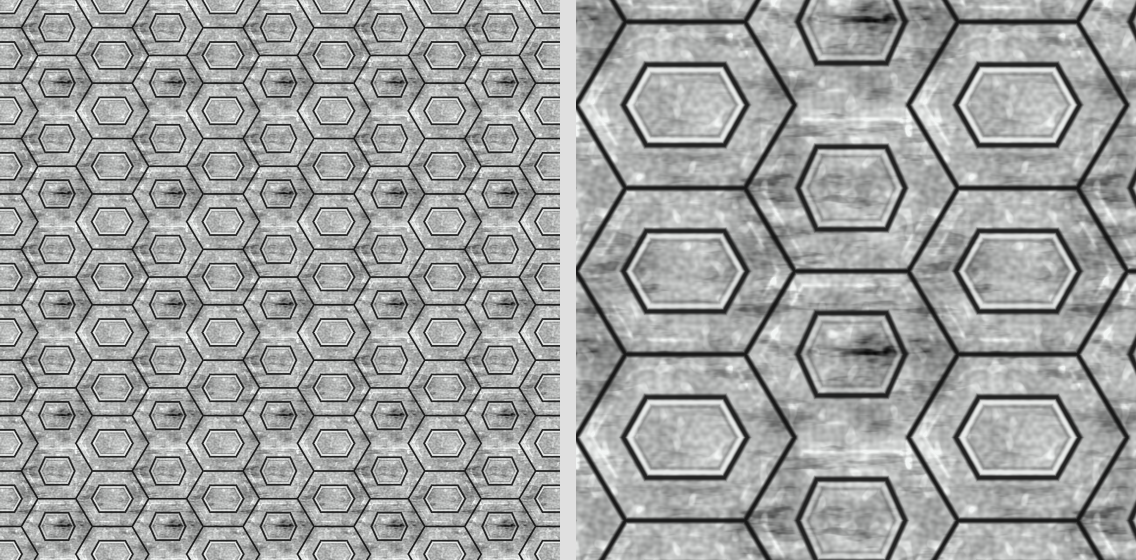
Left, the full canvas; right, a detail of the centre.
Write a three.js fragment shader that draws this pattern.

```glsl
varying vec2 vUv;

const float REPEATS = 5.053;
const vec2 PHASE = vec2(0.013, 0.053);
const float SOFT = 0.006;
const float INK = 0.07;

vec2 gradientAt(vec2 cell, vec2 period) {
  cell = mod(cell, period);
  float angle = 6.2832 * fract(sin(dot(cell, vec2(127.1, 311.7))) * 4375.85);
  return vec2(cos(angle), sin(angle));
}

// Gradient noise that wraps once per unit tile
float tileNoise(vec2 p, vec2 period) {
  p *= period;
  vec2 cell = floor(p);
  vec2 f = p - cell;
  vec2 u = f * f * f * (f * (f * 6.0 - 15.0) + 10.0);
  vec2 e = vec2(1.0, 0.0);
  float a = dot(gradientAt(cell, period), f);
  float b = dot(gradientAt(cell + e.xy, period), f - e.xy);
  float c = dot(gradientAt(cell + e.yx, period), f - e.yx);
  float d = dot(gradientAt(cell + e.xx, period), f - e.xx);
  return mix(mix(a, b, u.x), mix(c, d, u.x), u.y);
}

float layeredNoise(vec2 p, vec2 period) {
  float sum = 0.0;
  float weight = 1.0;
  for (int i = 0; i < 4; i++) {
    sum += weight * tileNoise(p, period);
    period *= 2.0;
    weight *= 0.62;
  }
  return sum;
}

// Flat-topped hexagon: half top edge, half width, half height
float hexDistance(vec2 p, float top, float width, float height) {
  p = abs(p);
  vec2 normal = normalize(vec2(height, width - top));
  return max(p.y - height, dot(p - vec2(width, 0.0), normal));
}

// Offset from the nearest hexagon centre in one column
vec2 toCentre(vec2 p) {
  return p - floor(p * vec2(1.0, 2.0) + 0.5) * vec2(1.0, 0.5);
}

vec2 wrapTile(vec2 p) {
  return fract(p + 0.5) - 0.5;
}

float stain(vec2 p, vec2 centre, vec2 radius) {
  vec2 d = wrapTile(p - centre) / radius;
  return exp(-dot(d, d));
}

float stroke(float d, float halfWidth) {
  return 1.0 - smoothstep(halfWidth - SOFT, halfWidth + SOFT, abs(d));
}

void main() {
  vec2 p = vUv * REPEATS - PHASE;

  // Two interlocking columns, wide and narrow
  vec2 wide = toCentre(p);
  vec2 narrow = toCentre(p - vec2(0.5, 0.25));
  float wideHex = hexDistance(wide, 0.18, 0.329, 0.25);
  float narrowHex = hexDistance(narrow, 0.171, 0.32, 0.25);
  float isWide = step(wideHex, narrowHex);
  float edge = min(wideHex, narrowHex);
  float panel = isWide > 0.5
    ? hexDistance(wide, 0.121, 0.193, 0.127)
    : hexDistance(narrow, 0.109, 0.168, 0.13);
  float inside = 1.0 - smoothstep(-SOFT, SOFT, panel);
  float clean = stain(p, vec2(0.0), vec2(0.28, 0.2));

  // Worn metal: clouds, horizontal smears and grain
  float cloud = layeredNoise(p, vec2(5.0, 7.0));
  float smear = layeredNoise(p + 0.37, vec2(4.0, 15.0));
  float grain = tileNoise(p, vec2(47.0, 53.0));
  float scuff = tileNoise(p + 0.61, vec2(23.0, 19.0));
  float calm = 1.0 - 0.6 * clean;
  float tone = 0.705 + calm * 0.2 * cloud + 0.15 * grain;
  tone -= calm * 0.17 * smoothstep(0.1, 0.55, smear);
  tone += 0.13 * smoothstep(0.2, 0.45, scuff);

  // Soot gathered on the same spots of every tile
  float soot = stain(p, vec2(0.25, -0.38), vec2(0.1, 0.15));
  soot += 0.8 * stain(p, vec2(0.74, 0.29), vec2(0.13, 0.07));
  soot += 0.9 * inside * stain(p, vec2(0.56, 0.25), vec2(0.12, 0.13));
  soot += 0.5 * stain(p, vec2(-0.13, 0.5), vec2(0.07, 0.06));
  soot += 0.4 * stain(p, vec2(0.12, 0.49), vec2(0.08, 0.05));
  tone -= soot * clamp(0.24 + 0.35 * smear, 0.04, 0.5);

  // Rubbed bevel inside each outer edge
  float rub = smoothstep(-0.25, 0.35, cloud);
  tone += 0.17 * rub * stroke(edge + 0.043, 0.005);
  tone += 0.05 * rub * stroke(edge + 0.025, 0.014);

  // Inset panel: dark groove, bright lip, faint inner groove
  float lip = mix(0.4, 0.8 + 0.2 * clean, isWide);
  tone += 0.02 * inside;
  tone = mix(tone, 0.8, 0.35 * stroke(panel - 0.012, 0.005));
  tone = mix(tone, INK + 0.03, 0.95 * stroke(panel + 0.006, 0.008));
  tone = mix(tone, 0.93, lip * stroke(panel + 0.022, 0.006));
  tone = mix(tone, 0.3, 0.35 * stroke(panel + 0.035, 0.004));

  // Seams, with every second narrow top edge worn pale
  vec2 pale = abs(wrapTile(p - vec2(0.5, 0.0)));
  float worn = (1.0 - smoothstep(0.155, 0.17, pale.x)) * (1.0 - smoothstep(0.02, 0.03, pale.y));
  float seam = stroke(edge, 0.0075);
  tone = mix(tone, mix(INK, 0.76, worn), seam * mix(0.95, 0.4, worn));

  gl_FragColor = vec4(clamp(tone, 0.04, 0.96) * vec3(0.99, 1.0, 0.995), 1.0);
}
```
